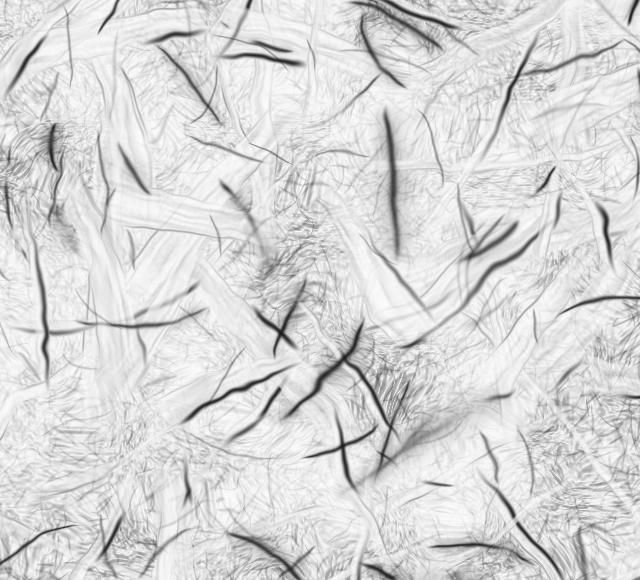
Give the GLSL for this texture, as a Shadertoy shader.

```glsl
// Pencil-like drawing of matted paper fibres: grey grain from the slope of warped
// noise, short aligned wisps, pale streaked ribbons laid over them, and sparse
// dark tapered strokes with soft shade in the gaps and along ribbon edges.

const float PAPER = 0.985;          // tone of bare paper
const float DARKEST = 0.09;         // tone of full ink
const float GRAIN_INK = 0.0023;     // ink per unit of noise slope
const float GRAIN_SCALE = 66.0;
const float GRAIN_WARP = 0.085;
const float WISP_CELL = 0.027;
const float WISP_WIDTH = 0.0019;
const float WISP_INK = 0.2;
const float RIBBON_CELL = 0.42;
const float RIBBON_COVER = 0.7;     // how far a ribbon hides what is below
const float STREAK_INK = 0.22;
const float EDGE_INK = 0.42;
const float SHADOW_INK = 0.92;
const float DARK_CELL = 0.17;
const float DARK_WIDTH = 0.0052;
const float SHADE_INK = 0.24;       // soft shade around dark strokes
const float PI = 3.14159;

vec4 hash4(vec2 cell, float seed) {
    vec4 h = fract(vec4(cell.xyx, seed) * vec4(0.1031, 0.1030, 0.0973, 0.1099));
    h += dot(h, h.wzxy + 33.33);
    return fract((h.xxyz + h.yzzw) * h.zywx);
}

float noise(vec2 p) {
    vec2 i = floor(p), f = fract(p);
    f = f * f * (3.0 - 2.0 * f);
    float low = mix(hash4(i, 1.7).x, hash4(i + vec2(1, 0), 1.7).x, f.x);
    float high = mix(hash4(i + vec2(0, 1), 1.7).x, hash4(i + vec2(1, 1), 1.7).x, f.x);
    return mix(low, high, f.y);
}

vec2 warp(vec2 p, float scale) {
    return vec2(noise(p * scale + 7.0), noise(p * scale + 41.0)) - 0.5;
}

vec2 turn(vec2 p, float angle) {
    float c = cos(angle), s = sin(angle);
    return vec2(c * p.x + s * p.y, c * p.y - s * p.x);
}

// Slope of two octaves of warped noise, as an edge filter would show it
float grainHeight(vec2 p) {
    p += GRAIN_WARP * warp(p, 11.0);
    return noise(p * GRAIN_SCALE) + 0.5 * noise(p * GRAIN_SCALE * 1.9 + 19.0);
}

float grain(vec2 p) {
    vec2 e = vec2(0.0012, 0.0);
    float h = grainHeight(p);
    return length(vec2(grainHeight(p + e) - h, grainHeight(p + e.yx) - h)) / e.x;
}

// Soft curved stroke, tapered at both ends
float stroke(vec2 p, float halfLength, float width, float bend) {
    float t = p.x / halfLength;
    float taper = max(0.0, 1.0 - t * t);
    float y = p.y + bend * halfLength * (t * t - 0.33);
    float w = width * (0.4 + 0.6 * taper);
    return smoothstep(0.0, 0.45, taper) * exp(-y * y / (w * w));
}

// One stroke per chosen cell; returns the light left after all of them
float scatter(vec2 p, float cell, float seed, float chance, float width, float ink, float evenness) {
    float light = 1.0;
    vec2 home = floor(p / cell);
    for (int j = -1; j <= 1; j++)
    for (int i = -1; i <= 1; i++) {
        vec2 id = home + vec2(i, j);
        vec4 a = hash4(id, seed), b = hash4(id, seed + 5.3);
        if (a.z > chance) continue;
        vec2 centre = (id + a.xy) * cell;
        float angle = 2.0 * PI * noise(centre * 4.0) + 1.5 * (a.w - 0.5);
        float strength = ink * mix(b.x * b.x, 1.0, evenness);
        float s = stroke(turn(p - centre, angle), cell * mix(0.3, 0.9, b.y),
                         width * mix(0.6, 1.4, b.z), 0.5 * (b.w - 0.5));
        light *= 1.0 - strength * s;
    }
    return light;
}

// Paints pale ribbons over the given ink
float ribbons(vec2 p, float cell, float seed, float ink) {
    vec2 home = floor(p / cell);
    for (int j = -1; j <= 1; j++)
    for (int i = -1; i <= 1; i++) {
        vec2 id = home + vec2(i, j);
        vec4 a = hash4(id, seed), b = hash4(id, seed + 9.1);
        vec2 q = turn(p - (id + a.xy) * cell, 0.95 + 2.7 * (a.z - 0.5));
        float t = q.x / (cell * mix(0.6, 0.95, b.x));
        if (abs(t) > 1.0) continue;
        float y = q.y + 0.24 * cell * (b.y - 0.5) * t * t;
        float w = mix(0.006, 0.042, a.w * a.w) * (1.0 - 0.4 * t);
        float ends = 1.0 - smoothstep(0.5, 1.0, abs(t));
        float inside = ends * (1.0 - smoothstep(w - 0.004, w + 0.001, abs(y)));
        float streak = noise(vec2(q.x * 16.0, y * 180.0) + 50.0 * b.zw);
        float along = noise(vec2(q.x * 14.0, sign(y) * 3.0) + 90.0 * b.xy);
        ink = mix(ink, STREAK_INK * streak * streak, RIBBON_COVER * inside);
        float rim = (abs(y) - w) / 0.0023;
        ink = max(ink, EDGE_INK * ends * along * along * exp(-rim * rim));
        // Deep shadow on short lengths of one side
        float gap = (y + w + 0.003) / 0.0046;
        float length_ = smoothstep(0.6, 0.82, noise(vec2(q.x * 7.0, 0.5) + 70.0 * b.wz));
        ink = max(ink, SHADOW_INK * ends * length_ * exp(-gap * gap));
    }
    return ink;
}

void mainImage(out vec4 fragColor, in vec2 fragCoord) {
    vec2 p = fragCoord / iResolution.y + 3.0;
    vec2 wavy = p + 0.02 * warp(p, 11.0) + 0.007 * warp(p, 40.0);

    // Grain and wisps, thicker in some places
    float density = mix(0.45, 1.5, smoothstep(0.15, 0.85, noise(p * 6.0)));
    float light = 1.0 - min(0.36, GRAIN_INK * density * grain(p));
    for (int k = 0; k < 7; k++) {
        float f = float(k);
        light *= scatter(wavy + 0.37 * f, WISP_CELL * (1.0 + 0.16 * f), 11.0 + 3.1 * f,
                         0.9, WISP_WIDTH, WISP_INK * density, 0.2);
    }

    // Soft shade in the gaps that hold the dark strokes
    light *= scatter(wavy, DARK_CELL, 83.0, 0.5, DARK_WIDTH * 4.5, SHADE_INK, 0.6);

    // Ribbons, broad layers first
    float ink = 1.0 - light;
    for (int k = 0; k < 4; k++) {
        float f = float(k);
        ink = ribbons(wavy + 0.53 * f, RIBBON_CELL * (1.0 - 0.13 * f), 40.0 + 7.7 * f, ink);
    }

    // Grey strokes, then the dark ones, broken into uneven lengths
    light = 1.0 - ink;
    light *= scatter(wavy, 0.1, 71.0, 0.6, 0.0028, 0.5, 0.3);
    float dark = scatter(wavy, DARK_CELL, 83.0, 0.5, DARK_WIDTH, 0.97, 0.7);
    dark *= scatter(wavy + 0.29, DARK_CELL * 0.8, 97.0, 0.34, DARK_WIDTH * 0.8, 0.95, 0.5);
    light *= mix(1.0, dark, smoothstep(0.12, 0.5, noise(p * 17.0)));

    fragColor = vec4(vec3(mix(DARKEST, PAPER, light)), 1.0);
}
```
